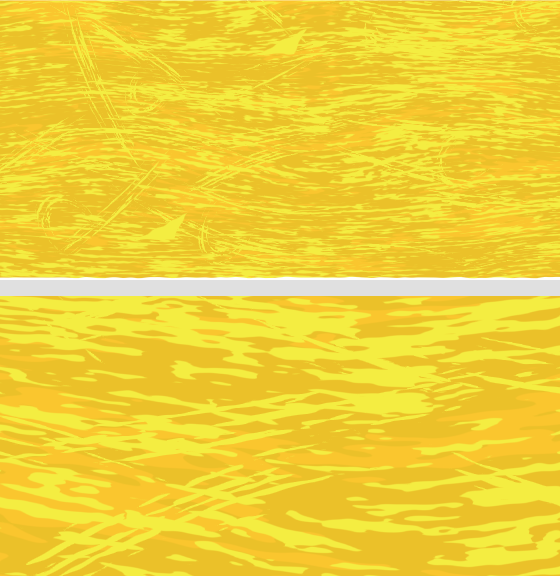
Top: the whole. Bottom: its middle third, enlarged.
Give the GLSL for this texture, as a WebGL 2 fragment shader.

```glsl
#version 300 es
precision highp float;

#define BASE vec3(0.922, 0.755, 0.160)
#define AMBER vec3(0.980, 0.775, 0.180)
#define LEMON vec3(0.957, 0.930, 0.255)
#define PAPER vec3(1.0, 1.0, 0.98)
#define STREAK_FREQ vec2(7.5, 96.0)
#define STREAK_CUT 0.17
#define AMBER_CUT 0.20
#define FLOW_WARP 0.12
#define STROKES 24
#define HOOKS 6
#define BRISTLE_FREQ 115.0
#define SUBROWS 4

uniform vec2 u_resolution;
out vec4 fragColor;

vec2 hash2(vec2 p) {
    p = vec2(dot(p, vec2(127.1, 311.7)), dot(p, vec2(269.5, 183.3)));
    return fract(sin(p) * 43758.5);
}

float cornerSlope(vec2 cell, vec2 offset) {
    float angle = 6.28318 * hash2(cell).x;
    return dot(vec2(cos(angle), sin(angle)), offset);
}

float gradientNoise(vec2 p) {
    vec2 i = floor(p), f = p - i;
    vec2 u = f * f * f * (f * (f * 6.0 - 15.0) + 10.0);
    vec2 e = vec2(1.0, 0.0);
    float low = mix(cornerSlope(i, f), cornerSlope(i + e, f - e), u.x);
    float high = mix(cornerSlope(i + e.yx, f - e.yx), cornerSlope(i + 1.0, f - 1.0), u.x);
    return mix(low, high, u.y);
}

// Antialiased coverage of the region where v > 0
float cover(float v) {
    return clamp(v / max(fwidth(v), 1e-4) + 0.5, 0.0, 1.0);
}

vec2 rotate(vec2 p, float angle) {
    float c = cos(angle), s = sin(angle);
    return vec2(c * p.x + s * p.y, c * p.y - s * p.x);
}

// Split hairs of a brush: along and across the path, faded by an envelope
float bristles(float along, float across, float envelope, float seed) {
    float hair = gradientNoise(vec2(along, across * BRISTLE_FREQ) + seed * 17.3);
    hair += 0.35 * gradientNoise(vec2(along * 7.0, across * 190.0) + seed * 5.7);
    return cover(hair + 0.3 * clamp(envelope, -3.0, 1.0) - 0.36);
}

// Long, slightly bent strokes, mostly shallow
float sweepingStrokes(vec2 p, float aspect) {
    float ink = 0.0;
    for (int i = 0; i < STROKES; i++) {
        float id = float(i);
        vec2 center = fract(id * vec2(0.7549, 0.5698) + vec2(0.15, 0.42)) * vec2(aspect, 1.0);
        vec2 r = hash2(vec2(id, 7.0)), k = hash2(vec2(id, 19.0));
        float tilt = 2.0 * r.x - 1.0;
        float angle = 0.85 * tilt * abs(tilt) - 0.08 - 0.7 * step(0.85, k.x);
        float halfLength = mix(0.42, 0.2, abs(tilt)) * mix(0.7, 1.2, r.y);
        vec2 q = rotate(p - center, angle);
        float across = q.y - (k.y - 0.5) * 1.2 * q.x * q.x;
        float along = q.x / halfLength;
        float side = across / mix(0.022, 0.045, r.y);
        ink = max(ink, bristles(q.x * 5.0, across, 1.0 - along * along - side * side, id));
    }
    return ink;
}

// Curled strokes that turn back on themselves
float curledStrokes(vec2 p, float aspect) {
    float ink = 0.0;
    for (int i = 0; i < HOOKS; i++) {
        float id = float(i);
        vec2 center = fract(id * vec2(0.5698, 0.7549) + vec2(0.13, 0.18)) * vec2(aspect, 1.0);
        vec2 r = hash2(vec2(id, 31.0));
        vec2 q = rotate(p - center, 3.14 + (r.x - 0.5) * 2.4) * vec2(0.8, 1.2);
        float turn = atan(q.y, q.x);
        float across = length(q) - mix(0.06, 0.11, r.y);
        float side = across / 0.028;
        ink = max(ink, bristles(turn, across, 1.0 - turn * turn / 2.6 - side * side, id + 40.0));
    }
    return ink;
}

// Two solid wedge-shaped daubs
float daubs(vec2 p) {
    float ink = 0.0;
    for (int i = 0; i < 2; i++) {
        vec2 q = rotate(p - mix(vec2(0.58, 0.17), vec2(1.01, 0.83), float(i)), 0.25);
        q.y += 0.012 * gradientNoise(p * vec2(18.0, 30.0));
        ink = max(ink, cover(min(0.21 * (q.x + 0.11) - abs(q.y), 0.06 - q.x + 0.9 * q.y)));
    }
    return ink;
}

// Horizontal dry-brush grain that drifts up and down: x lemon, y amber
vec2 grain(vec2 p) {
    vec2 flow = p + vec2(0.0, FLOW_WARP * gradientNoise(p * vec2(1.3, 2.0) + 5.0));
    float streak = gradientNoise(flow * STREAK_FREQ)
                 + 0.55 * gradientNoise(flow * vec2(30.0, 185.0) + 11.0)
                 + 0.60 * gradientNoise(flow * vec2(1.6, 10.0) + 23.0);
    float amber = gradientNoise(flow * vec2(2.0, 13.0) + 57.0)
                + 0.5 * gradientNoise(flow * vec2(13.0, 100.0) + 71.0);
    return vec2(cover(streak - STREAK_CUT), cover(amber - AMBER_CUT));
}

void main() {
    vec2 p = gl_FragCoord.xy / u_resolution.y;
    float aspect = u_resolution.x / u_resolution.y;
    vec2 tint = vec2(0.0);
    for (int i = 0; i < SUBROWS; i++) {
        float row = (float(i) + 0.5) / float(SUBROWS) - 0.5;
        tint += grain(p + vec2(0.0, row / u_resolution.y)) / float(SUBROWS);
    }
    float strokes = max(sweepingStrokes(p, aspect), curledStrokes(p, aspect));
    float lemon = max(tint.x, max(strokes, daubs(p)));
    vec3 color = mix(mix(BASE, AMBER, tint.y), LEMON, lemon);

    // Bare paper along the lower edge and a faint line on top
    float bare = cover(0.009 + 0.005 * gradientNoise(vec2(p.x * 22.0, 3.5)) - p.y);
    bare = max(bare, 0.6 * smoothstep(0.996, 1.0, p.y));
    fragColor = vec4(mix(color, PAPER, bare), 1.0);
}
```
